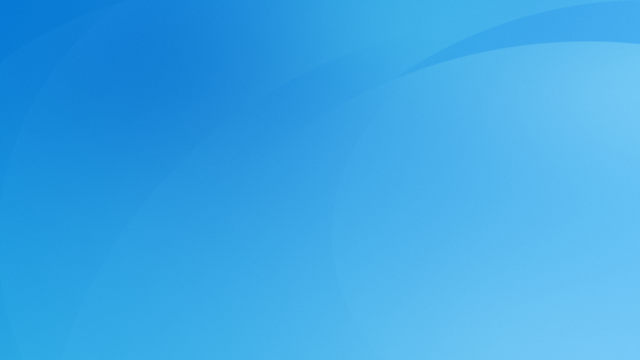
Write a WebGL 1 fragment shader that draws this background.

```glsl
precision highp float;

uniform vec2 u_resolution;

#define ASPECT 1.7778
#define TOP_LEFT vec3(0.03, 0.49, 0.840)
#define TOP_RIGHT vec3(0.31, 0.72, 0.94)
#define BOTTOM_LEFT vec3(0.16, 0.65, 0.885)
#define BOTTOM_RIGHT vec3(0.42, 0.77, 0.965)
#define SHADOW vec3(0.042, 0.066, 0.036)
#define CYAN_GLOW vec3(0.035, 0.055, 0.005)
#define WHITE_GLOW vec3(0.110, 0.052, 0.010)
#define BAND_SHADE vec3(0.045, 0.040, 0.005)
#define SHEEN vec3(0.016, 0.014, 0.008)
#define EDGE_SOFTNESS 0.003
#define GRAIN 0.008

// Soft elliptical spot, 1 at its centre
float spot(vec2 p, vec2 center, vec2 radii) {
  vec2 q = (p - center) / radii;
  return exp(-dot(q, q));
}

// Approximate distance inward from the rim of an ellipse
float rimDepth(vec2 p, vec2 center, vec2 radii) {
  return (1.0 - length((p - center) / radii)) * min(radii.x, radii.y);
}

float inside(float depth) {
  return smoothstep(-EDGE_SOFTNESS, EDGE_SOFTNESS, depth);
}

// Light that starts at a rim and fades inward
float rimLight(float depth, float width) {
  return inside(depth) * exp(-max(depth, 0.0) / width);
}

float hash(vec2 cell) {
  vec3 q = fract(cell.xyx * 0.1031);
  q += dot(q, q.yzx + 33.33);
  return fract((q.x + q.y) * q.z);
}

void main() {
  vec2 uv = gl_FragCoord.xy / u_resolution;
  vec2 p = uv * vec2(ASPECT, 1.0);

  // Four-corner gradient
  vec3 color = mix(mix(BOTTOM_LEFT, BOTTOM_RIGHT, uv.x),
                   mix(TOP_LEFT, TOP_RIGHT, uv.x), uv.y);

  // Large curved sheets
  float hill = rimDepth(p, vec2(1.632, -0.539), vec2(1.424));
  float band = rimDepth(p, vec2(1.794, -0.227), vec2(1.227));
  float lens = rimDepth(p, vec2(1.829, 0.352), vec2(0.907, 0.653));
  float sweep = rimDepth(p, vec2(1.435, -0.389), vec2(1.324));
  float corner = rimDepth(p, vec2(0.579, 0.074), vec2(0.949));
  float leftArc = rimDepth(p, vec2(0.810, 0.329), vec2(0.815));
  float underHill = inside(hill);

  // Broad shade and glows
  color -= SHADOW * spot(p, vec2(0.46, 0.79), vec2(0.46, 0.28));
  color -= 0.25 * SHADOW * spot(p, vec2(0.58, 0.48), vec2(0.36, 0.24));
  color += CYAN_GLOW * spot(p, vec2(1.10, 0.97), vec2(0.32, 0.22));
  color += 0.6 * WHITE_GLOW * spot(p, vec2(1.40, 0.0), vec2(0.48, 0.32));
  color += WHITE_GLOW * underHill
         * spot(p, vec2(1.78, 0.76), vec2(0.48, 0.23));

  // Blue band between the two upper arcs, and its faint tail to the left
  float bandFade = smoothstep(0.95, 1.30, p.x);
  float tail = inside(sweep) * spot(p, vec2(0.90, 0.77), vec2(0.22, 0.16));
  color -= BAND_SHADE * inside(band) * (1.0 - underHill) * bandFade;
  color -= 0.35 * BAND_SHADE * tail * (1.0 - 0.6 * underHill);

  // Faint sheens along the remaining rims, each on its left side only
  float lensFade = 1.0 - smoothstep(0.95, 1.25, p.x);
  float sweepFade = 1.0 - smoothstep(0.50, 0.80, p.x);
  float cornerFade = 1.0 - smoothstep(0.2, 0.5, p.x);
  color += 0.6 * SHEEN * rimLight(lens, 0.16) * underHill * lensFade;
  color += 0.7 * SHEEN * rimLight(sweep, 0.12) * sweepFade;
  color += SHEEN * rimLight(corner, 0.15) * cornerFade;
  color += 0.8 * SHEEN * rimLight(leftArc, 0.12) * cornerFade;

  // Fine grain
  color += GRAIN * (hash(floor(p * 288.0)) - 0.5);

  gl_FragColor = vec4(clamp(color, 0.0, 1.0), 1.0);
}
```
